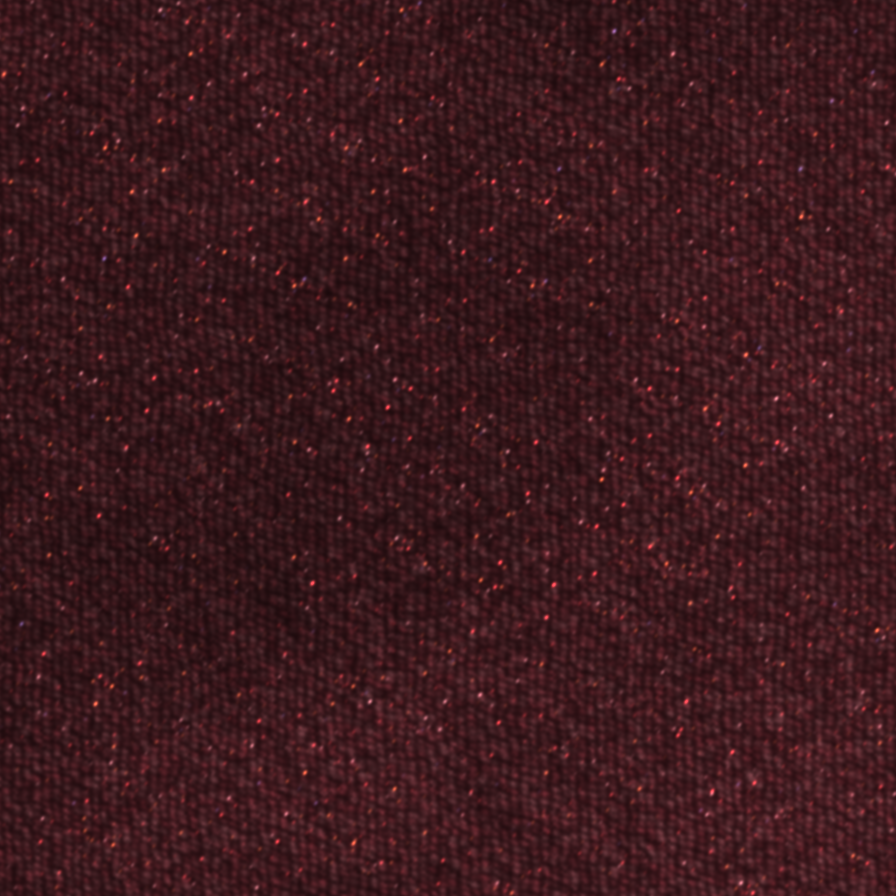
Give the GLSL for this texture, as a Shadertoy shader.

```glsl
// Dark burgundy knit cloth with scattered glitter threads.
// Soft jittered stitches stand in wobbling columns, under broad fold shading;
// a second grid scatters small tilted glints of mostly red and pink.
#define COLUMNS 90.0
#define ROWS 122.0
#define GLINT_CELLS 130.0
#define GLINT_RARITY 15.0
#define GLINT_GAIN 0.75
#define GRAIN 0.22
#define GAP_COLOR vec3(0.112, 0.036, 0.046)
#define RED_YARN vec3(0.165, 0.065, 0.077)
#define GREY_YARN vec3(0.160, 0.104, 0.110)

float hash(vec2 p) {
    return fract(sin(dot(p, vec2(127.1, 311.7))) * 43758.5453);
}

vec2 hash2(vec2 p) {
    return vec2(hash(p), hash(p + 57.3));
}

float noise(vec2 p) {
    vec2 cell = floor(p), f = fract(p);
    f = f * f * (3.0 - 2.0 * f);
    float low = mix(hash(cell), hash(cell + vec2(1, 0)), f.x);
    float high = mix(hash(cell + vec2(0, 1)), hash(cell + vec2(1, 1)), f.x);
    return mix(low, high, f.y);
}

// Sum of soft oval stitches; each column is shifted by its own phase.
vec3 stitches(vec2 uv) {
    vec2 p = uv * vec2(COLUMNS, ROWS);
    p.x += 0.9 * (noise(uv * vec2(5.0, 9.0)) - 0.5);
    p.x += 0.35 * (noise(uv * vec2(40.0, 55.0)) - 0.5);
    vec3 sum = vec3(0.0);
    for (int i = -1; i <= 1; i++) {
        float column = floor(p.x) + float(i);
        float y = p.y + hash(vec2(column, 3.7));
        for (int j = -1; j <= 1; j++) {
            vec2 id = vec2(column, floor(y) + float(j));
            vec2 jitter = (hash2(id) - 0.5) * vec2(0.26, 0.32);
            vec2 d = vec2(p.x, y) - id - 0.5 - jitter;
            d.y += 0.3 * d.x;
            d *= vec2(2.3, 2.0);
            float height = mix(0.55, 1.45, hash(id + 19.1));
            vec3 yarn = mix(RED_YARN, GREY_YARN, hash(id + 83.9));
            sum += yarn * height * exp(-dot(d, d));
        }
    }
    return sum;
}

// Mostly red, some orange, pink and a few violet.
vec3 glintColor(float h) {
    vec3 color = mix(vec3(0.95, 0.24, 0.27), vec3(0.95, 0.40, 0.24), step(0.45, h));
    color = mix(color, vec3(0.90, 0.55, 0.60), step(0.65, h));
    return mix(color, vec3(0.45, 0.38, 0.70), step(0.92, h));
}

// Few cells hold a strong glint, many hold a faint one.
vec3 glints(vec2 uv) {
    vec2 p = uv * GLINT_CELLS;
    vec3 sum = vec3(0.0);
    for (int i = -1; i <= 1; i++) {
        for (int j = -1; j <= 1; j++) {
            vec2 id = floor(p) + vec2(i, j);
            vec2 d = p - id - mix(vec2(0.1), vec2(0.9), hash2(id + 211.0));
            vec2 tilted = mat2(0.8, 0.6, -0.6, 0.8) * d;
            tilted *= vec2(3.6, 2.5);
            float strength = pow(hash(id + 401.0), GLINT_RARITY);
            strength *= 0.4 + 1.2 * noise(id * 0.11);
            sum += glintColor(hash(id + 607.0)) * strength * exp(-dot(tilted, tilted));
        }
    }
    return sum;
}

// Broad folds, lighter towards the lower right.
float foldShade(vec2 uv) {
    vec2 along = vec2(uv.x + 0.5 * uv.y, uv.y - 0.4 * uv.x);
    float folds = noise(along * vec2(2.5, 4.0) + 7.0) - 0.5;
    float patches = noise(uv * 13.0) - 0.5;
    return 0.99 + 0.24 * folds + 0.12 * patches + 0.14 * (uv.x - uv.y);
}

void mainImage(out vec4 fragColor, in vec2 fragCoord) {
    vec2 uv = fragCoord / iResolution.y;
    float grain = 1.0 + GRAIN * (noise(uv * 260.0) - 0.5);
    vec3 cloth = (GAP_COLOR + stitches(uv)) * foldShade(uv) * grain;
    vec3 color = cloth + GLINT_GAIN * glints(uv);
    fragColor = vec4(clamp(color, 0.0, 1.0), 1.0);
}
```
